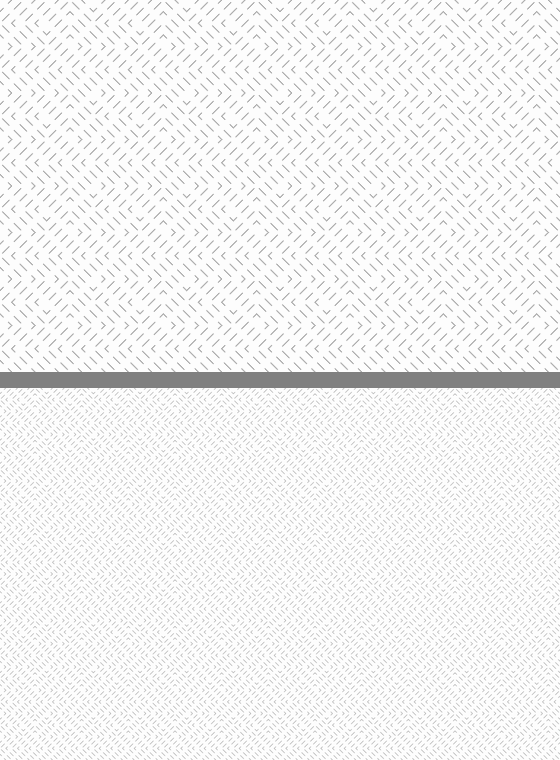
Top: one tile. Bottom: repeated 2 by 2.
This pattern is drawn by a Shadertoy shader. Its source:

```glsl
// Fine grey diagonal dashes folding into chevrons and broken diamonds on white.

const vec2  REPEATS     = vec2(6.0, 4.0);   // whole repeats across and down
const float TILES       = 4.0;              // square tiles per side of a repeat
const float DASH_HALF   = 0.218;            // half length, in tiles
const float LINE_HALF   = 0.0145;           // half line width, in tiles
const float SOFTNESS    = 1.2;              // edge filter width, in pixels
const vec3  PAPER       = vec3(0.994);
const vec3  INK         = vec3(0.44);

// Share of a filter window centred at x that lies within +-halfWidth.
float bandCoverage(float x, float halfWidth, float window) {
    float lo = max(x - 0.5 * window, -halfWidth);
    float hi = min(x + 0.5 * window, halfWidth);
    return max(hi - lo, 0.0) / window;
}

// Slant of a tile: +1 rises to the right, -1 falls to the right.
float tileSlant(vec2 tile) {
    vec2 cell = mod(tile, TILES);
    float slant = mod(cell.y, 2.0) < 0.5 ? -1.0 : 1.0;
    // Two tiles on the upper half of the diagonal break the zigzag.
    bool turned = cell.y > 1.5 && abs(cell.x - cell.y) < 0.5;
    return turned ? -slant : slant;
}

// Rising dashes; lanes and dashes meet every tile edge at its midpoint.
float dashCoverage(vec2 q, float window) {
    float along  = (fract(q.x + q.y) - 0.5) * inversesqrt(2.0);
    float across = (fract(2.0 * (q.y - q.x) + 0.5) - 0.5) * 0.5 * inversesqrt(2.0);
    return bandCoverage(along, DASH_HALF, window)
         * bandCoverage(across, LINE_HALF, window);
}

void mainImage(out vec4 fragColor, in vec2 fragCoord) {
    vec2 grid = REPEATS * TILES;
    vec2 p = fragCoord / iResolution.xy * grid;
    float window = SOFTNESS * grid.y / iResolution.y;

    // Mirror falling tiles so that one dash pattern serves both slants.
    vec2 q = fract(p) - 0.5;
    q.x *= tileSlant(floor(p));

    fragColor = vec4(mix(PAPER, INK, dashCoverage(q, window)), 1.0);
}
```
